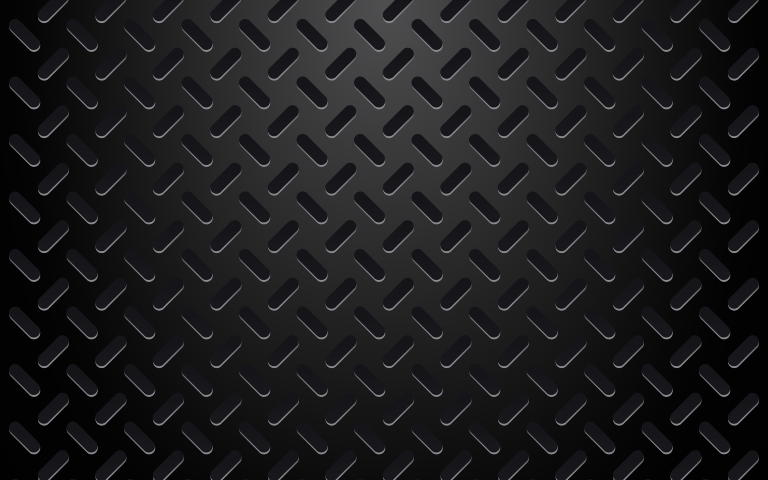
Write a Shadertoy shader that draws this texture.

```glsl
// Dark metal tread plate: staggered diagonal slots with lit lower lips under a soft top light.

const float ASPECT = 1.6;
const float PITCH = 0.1198;       // spacing of slots, in canvas heights
const float LAST_COLUMN = 12.0;   // thirteen columns of each slant
const vec2 FIRST_SLOT = vec2(0.0510, 0.0896);
const float SLOT_REACH = 0.0193;  // centre to end cap, along each axis
const float SLOT_RADIUS = 0.0130;
const vec2 LIP_SHIFT = vec2(0.0005, -0.0039);

const vec3 PLATE_LIT = vec3(0.310, 0.310, 0.316);
const vec3 PLATE_BLACK = vec3(0.004, 0.004, 0.006);
const vec3 SLOT_FILL = vec3(0.088, 0.088, 0.108);
const vec3 LIP_DIM = vec3(0.37, 0.37, 0.38);
const vec3 LIP_BRIGHT = vec3(0.54, 0.54, 0.56);

// Distance to a capsule running from -tip to tip
float capsule(vec2 p, vec2 tip, float radius) {
    float along = clamp(dot(p, tip) / dot(tip, tip), -1.0, 1.0);
    return length(p - tip * along) - radius;
}

float coverage(float dist, float pixel) {
    return 1.0 - smoothstep(-0.6 * pixel, 0.6 * pixel, dist);
}

// Offset from the nearest slot centre on one of the two lattices
vec2 slotLocal(vec2 p, vec2 origin) {
    vec2 q = p - origin;
    vec2 cell = floor(q / PITCH + 0.5);
    cell.x = clamp(cell.x, 0.0, LAST_COLUMN);
    return q - cell * PITCH;
}

// Broad glow from the top centre, falling to black at the sides
vec3 plateColor(vec2 p) {
    vec2 away = abs(p - vec2(0.5 * ASPECT, 1.0)) / vec2(0.76, 1.15);
    float dist = pow(pow(away.x, 2.5) + pow(away.y, 2.5), 0.4);
    float light = 1.0 - dist;
    light = 0.5 * (light + sqrt(light * light + 0.006));
    return mix(PLATE_BLACK, PLATE_LIT, min(light, 1.0));
}

// Lay one slot over the plate: lit lip first, dark recess on top
vec3 addSlot(vec3 base, vec2 local, float slant, float pixel) {
    vec2 tip = SLOT_REACH * vec2(slant, 1.0);
    float recess = capsule(local, tip, SLOT_RADIUS);
    float lip = capsule(local - LIP_SHIFT, tip, SLOT_RADIUS);
    float low = smoothstep(0.025, -0.032, local.y);
    vec3 lipColor = mix(LIP_DIM, LIP_BRIGHT, low);
    vec3 fill = SLOT_FILL * mix(0.90, 1.03, low);
    vec3 color = mix(base, lipColor, coverage(lip, pixel));
    return mix(color, fill, coverage(recess, pixel));
}

void mainImage(out vec4 fragColor, in vec2 fragCoord) {
    vec2 p = fragCoord / iResolution.xy * vec2(ASPECT, 1.0);
    float pixel = 1.0 / iResolution.y;
    vec3 color = plateColor(p);

    // Two lattices, half a pitch apart, with opposite slants
    for (int i = 0; i < 2; i++) {
        float k = float(i);
        vec2 origin = FIRST_SLOT + k * 0.5 * PITCH * vec2(1.0, -1.0);
        color = addSlot(color, slotLocal(p, origin), 2.0 * k - 1.0, pixel);
    }
    fragColor = vec4(color, 1.0);
}
```
